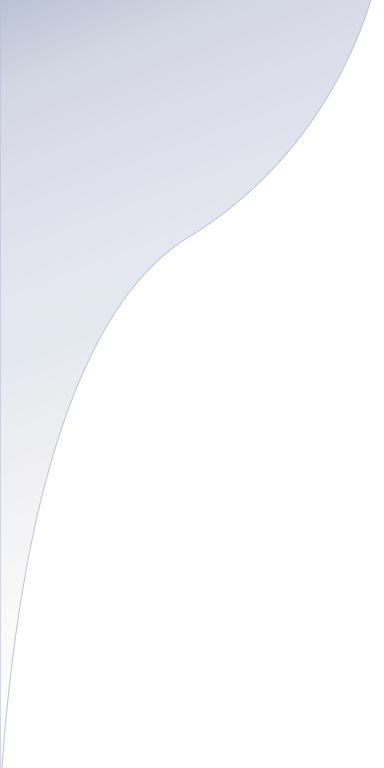
Give the GLSL for this background, as a Shadertoy shader.

```glsl
#define GRADIENT_TILT 0.38
#define LINE_WIDTH 0.0024
#define LINE_COLOR vec3(0.72, 0.745, 0.84)
#define BORDER_STRENGTH 0.65
#define PAPER_COLOR vec3(1.0)
#define CURVE_TOP vec2(0.966, 0.0)
#define CURVE_JOIN vec2(0.487, 0.620)
#define CURVE_END vec2(0.005, 2.0)

const int STOP_COUNT = 10;
const vec4 STOPS[STOP_COUNT] = vec4[](  // rgb, position
    vec4(0.730, 0.760, 0.843, 0.00), vec4(0.767, 0.791, 0.857, 0.09),
    vec4(0.824, 0.840, 0.884, 0.23), vec4(0.856, 0.866, 0.911, 0.44),
    vec4(0.893, 0.904, 0.937, 0.78), vec4(0.896, 0.915, 0.941, 0.97),
    vec4(0.918, 0.922, 0.935, 1.08), vec4(0.942, 0.943, 0.952, 1.28),
    vec4(0.980, 0.980, 0.983, 1.66), vec4(1.000, 1.000, 1.000, 2.00));

vec2 bezier(vec2 a, vec2 b, vec2 c, vec2 d, float t) {
    float u = 1.0 - t;
    return u * u * u * a + 3.0 * u * t * (u * b + t * c) + t * t * t * d;
}

// Two joined cubics, t in 0..2, always descending
vec2 curvePoint(float t) {
    return t < 1.0
        ? bezier(CURVE_TOP, vec2(0.885, 0.260), vec2(0.716, 0.482), CURVE_JOIN, t)
        : bezier(CURVE_JOIN, vec2(0.195, 0.802), vec2(0.052, 1.350), CURVE_END, t - 1.0);
}

// Signed distance to the curve, negative on its left side
float curveDistance(vec2 p) {
    float low = 0.0, high = 2.0;
    for (int i = 0; i < 20; i++) {
        float middle = 0.5 * (low + high);
        if (curvePoint(middle).y < p.y) low = middle;
        else high = middle;
    }
    float t = clamp(0.5 * (low + high), 0.002, 1.998);
    vec2 tangent = curvePoint(t + 0.002) - curvePoint(t - 0.002);
    return (p.x - curvePoint(t).x) * abs(tangent.y) / length(tangent);
}

vec3 gradientColor(float s) {
    vec3 color = STOPS[0].rgb;
    for (int i = 1; i < STOP_COUNT; i++) {
        float blend = (s - STOPS[i - 1].w) / (STOPS[i].w - STOPS[i - 1].w);
        color = mix(color, STOPS[i].rgb, clamp(blend, 0.0, 1.0));
    }
    return color;
}

// Pixel coverage of a thin outline
float lineCoverage(float d, float pixel) {
    float halfWidth = 0.5 * LINE_WIDTH;
    float overlap = min(d + 0.5 * pixel, halfWidth) - max(d - 0.5 * pixel, -halfWidth);
    return clamp(overlap / pixel, 0.0, 1.0);
}

void mainImage(out vec4 fragColor, in vec2 fragCoord) {
    // Canvas width is 1, height is 2, y runs downward
    vec2 uv = fragCoord / iResolution.xy;
    vec2 p = vec2(uv.x, 2.0 * (1.0 - uv.y));
    float pixel = 1.0 / iResolution.x;

    // Shaded sheet beside the curve
    float d = curveDistance(p);
    vec3 sheet = gradientColor(p.y + GRADIENT_TILT * p.x);
    vec3 color = mix(PAPER_COLOR, sheet, clamp(0.5 - d / pixel, 0.0, 1.0));

    // Outline along the curve and a fainter left border
    float border = BORDER_STRENGTH * lineCoverage(p.x - 0.5 * LINE_WIDTH, pixel);
    float outline = max(lineCoverage(d, pixel), border);
    color = mix(color, LINE_COLOR, outline);
    fragColor = vec4(color, 1.0);
}
```
